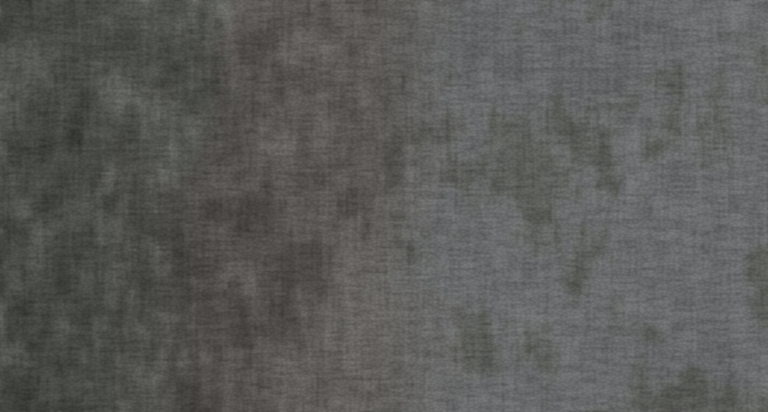
Reproduce this texture procedurally as a WebGL 2 fragment shader.

```glsl
#version 300 es
precision highp float;
// Worn grey velvet: a broad sheen from left to right, mottled pile and a fine woven grain.

uniform vec2 u_resolution;
out vec4 outColor;

// Lengths are counted in canvas heights; frequencies are cells per height.
const float TONE_LEFT = 0.262;
const float TONE_RIGHT = 0.412;
const float SHEEN_EDGE = 0.54;
const float SHEEN_STEP = 0.022;
const float FOLD_DEPTH = 0.032;
const float RUB_DARK = 0.055;
const float RUB_LIGHT = 0.055;
const float MOTTLE = 0.050;
const float GRAIN = 0.065;
const float THREAD_ACROSS = 0.060;
const float THREAD_DOWN = 0.036;
const vec2 GRAIN_FREQ = vec2(95.0, 135.0);
const vec2 ACROSS_FREQ = vec2(28.0, 150.0);
const vec2 DOWN_FREQ = vec2(140.0, 14.0);
const vec3 WARM_TINT = vec3(0.012, -0.001, -0.013);
const vec3 GREEN_TINT = vec3(-0.002, 0.004, -0.012);
const vec3 COOL_TINT = vec3(-0.006, 0.000, 0.008);

vec2 hash2(vec2 p) {
  vec3 q = fract(p.xyx * vec3(0.1031, 0.1030, 0.0973));
  q += dot(q, q.yzx + 33.33);
  return fract((q.xx + q.yz) * q.zy);
}

float valueNoise(vec2 p) {
  vec2 cell = floor(p);
  vec2 f = fract(p);
  f = f * f * (3.0 - 2.0 * f);
  float low = mix(hash2(cell).x, hash2(cell + vec2(1.0, 0.0)).x, f.x);
  float high = mix(hash2(cell + vec2(0.0, 1.0)).x, hash2(cell + 1.0).x, f.x);
  return mix(low, high, f.y);
}

float layeredNoise(vec2 p) {
  float sum = 0.0;
  float weight = 0.5;
  for (int i = 0; i < 5; i++) {
    sum += weight * valueNoise(p);
    p = mat2(1.6, 1.2, -1.2, 1.6) * p + 17.3;
    weight *= 0.55;
  }
  return sum / 1.055;
}

// Distance to the nearest scattered point
float cellNoise(vec2 p) {
  vec2 cell = floor(p);
  float nearest = 2.0;
  for (int y = -1; y <= 1; y++) {
    for (int x = -1; x <= 1; x++) {
      vec2 neighbour = cell + vec2(x, y);
      nearest = min(nearest, distance(p, neighbour + hash2(neighbour)));
    }
  }
  return nearest;
}

// Soft elliptical spot, 1 at its centre
float softSpot(vec2 uv, vec2 centre, vec2 radius) {
  vec2 d = (uv - centre) / radius;
  return exp(-dot(d, d));
}

void main() {
  vec2 uv = gl_FragCoord.xy / u_resolution;
  vec2 p = gl_FragCoord.xy / u_resolution.y;

  float broad = layeredNoise(p * 3.0 + 4.7);
  float patches = layeredNoise(p * vec2(7.0, 6.0) + 31.0);
  float tufts = layeredNoise(p * vec2(19.0, 16.0) + 71.0);
  float streaks = layeredNoise(p * vec2(34.0, 9.0) + 113.0);

  // Sheen with a ragged step near the middle
  float x = uv.x + 0.10 * (broad - 0.5);
  float tone = mix(TONE_LEFT, TONE_RIGHT - SHEEN_STEP, smoothstep(-0.08, 0.66, x));
  tone += SHEEN_STEP * smoothstep(-0.04, 0.04, x - SHEEN_EDGE);

  // Shaded folds
  float fold = softSpot(uv, vec2(0.46, 0.80), vec2(0.10, 0.22));
  fold += softSpot(uv, vec2(0.27, 0.36), vec2(0.10, 0.20));
  fold += 0.7 * softSpot(uv, vec2(0.76, 0.86), vec2(0.12, 0.16));
  fold += 0.8 * softSpot(uv, vec2(0.88, 0.08), vec2(0.12, 0.12));
  tone -= FOLD_DEPTH * fold;

  // Rubbed pile: pale on the dark side, dark on the pale side
  float rub = 0.6 * patches + 0.25 * tufts + 0.15 * streaks;
  float paleSide = smoothstep(0.25, 0.65, uv.x);
  tone += RUB_LIGHT * (1.0 - paleSide) * smoothstep(0.50, 0.66, rub);
  tone -= RUB_DARK * mix(0.6, 1.0, paleSide) * smoothstep(0.48, 0.34, rub);
  tone += MOTTLE * (tufts + streaks - 1.0) * mix(1.2, 0.7, paleSide);

  // Woven grain
  float weave = GRAIN * (0.47 - cellNoise(p * GRAIN_FREQ));
  weave += THREAD_ACROSS * (valueNoise(p * ACROSS_FREQ + 7.0) - 0.5);
  weave += THREAD_DOWN * (valueNoise(p * DOWN_FREQ + 53.0) - 0.5);
  tone += weave * mix(0.75, 1.1, smoothstep(0.24, 0.42, tone));

  // Brown, green and blue casts
  float warm = smoothstep(0.12, 0.32, uv.x) * smoothstep(0.62, 0.44, uv.x);
  warm *= smoothstep(0.62, 0.42, broad + 0.2 * (patches - 0.5) - 0.12 * fold);
  float cool = smoothstep(0.46, 0.62, x) * smoothstep(0.36, 0.54, rub);
  vec3 tint = mix(mix(GREEN_TINT, COOL_TINT, cool), WARM_TINT, warm);

  outColor = vec4(clamp(vec3(tone) + tint, 0.0, 1.0), 1.0);
}
```
